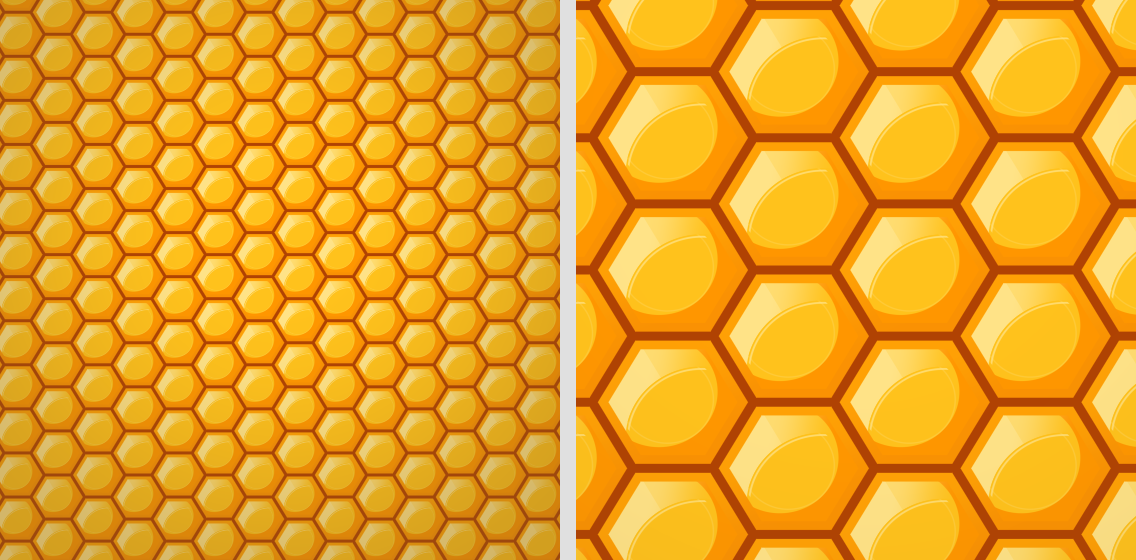
Left: the whole. Right: its middle third, enlarged.
Give the GLSL for this pattern, as a three.js fragment shader.

```glsl
varying vec2 vUv;

const vec2 CELL = vec2(0.0831, 0.0787);     // slightly widened hexagon
const vec2 FIRST_CELL = vec2(0.0312, 0.9388);

const vec3 WAX = vec3(0.69, 0.26, 0.01);
const vec3 RIM = vec3(1.0, 0.63, 0.02);
const vec3 RIM_LOW = vec3(0.98, 0.57, 0.01);
const vec3 AMBER = vec3(1.0, 0.59, 0.0);
const vec3 HONEY = vec3(1.0, 0.76, 0.11);
const vec3 CREAM = vec3(1.0, 0.89, 0.53);
const vec3 SHADE = vec3(0.45, 0.33, 0.15);

// Offset from the centre of the nearest hexagon, flat sides up and down
vec2 hexCell(vec2 q) {
  vec2 s = vec2(1.7320508, 1.0);
  vec2 a = mod(q + 0.5 * s, s) - 0.5 * s;
  vec2 b = mod(q, s) - 0.5 * s;
  return dot(a, a) < dot(b, b) ? a : b;
}

// Apothem of the hexagon passing through p
float hexRadius(vec2 p) {
  p = abs(p);
  return max(p.y, 0.5 * p.y + 0.8660254 * p.x);
}

float circle(vec2 p, vec2 centre, float radius) {
  return length(p - centre) - radius;
}

// Coverage of the inside of a distance field
float inside(float d, float aa) {
  return 1.0 - smoothstep(-aa, aa, d);
}

vec3 honeyPool(vec2 p, float aa) {
  float upperArc = circle(p, vec2(0.21, -0.28), 0.55);
  float lowerArc = circle(p, vec2(-0.04, 0.02), 0.33);
  float lens = max(upperArc, lowerArc);

  // Amber shadow along the lower right
  float body = circle(p, vec2(-0.10, 0.08), 0.42);
  vec3 col = mix(AMBER, HONEY, inside(body, aa));

  // Pale upper left facets, fading to the right
  float glow = 1.0 - smoothstep(-0.22, 0.27, p.x - 0.15 * p.y);
  float facet = mix(0.78, 1.0, inside(p.x + 0.577 * p.y - 0.02, aa));
  col = mix(col, CREAM, glow * facet * inside(-upperArc, aa));

  // Glossy lens and its thin bright outline
  col = mix(col, HONEY, inside(lens, aa));
  float outline = inside(abs(upperArc + 0.018) - 0.007, aa);
  col = mix(col, CREAM, 0.75 * outline * inside(lowerArc - 0.03, aa));
  float lowerGlint = inside(abs(lowerArc) - 0.005, aa) * inside(upperArc, aa);
  return mix(col, CREAM, 0.25 * lowerGlint);
}

vec3 honeycomb(vec2 p, float aa) {
  float r = hexRadius(p);
  vec3 rim = mix(RIM_LOW, RIM, smoothstep(-0.4, 0.3, p.y - 0.5 * p.x));
  vec3 col = mix(rim, honeyPool(p, aa), inside(r - 0.40, aa));
  return mix(WAX, col, inside(r - 0.466, aa));
}

// Dull shading towards the edges, strongest below
vec3 vignette(vec3 col, vec2 uv) {
  float d = length(uv - vec2(0.5, 0.58));
  return mix(col, SHADE, 0.32 * smoothstep(0.12, 0.75, d));
}

void main() {
  float aa = 0.7 * fwidth(vUv.y) / CELL.y;
  vec2 p = hexCell((vUv - FIRST_CELL) / CELL);
  gl_FragColor = vec4(vignette(honeycomb(p, aa), vUv), 1.0);
}
```
